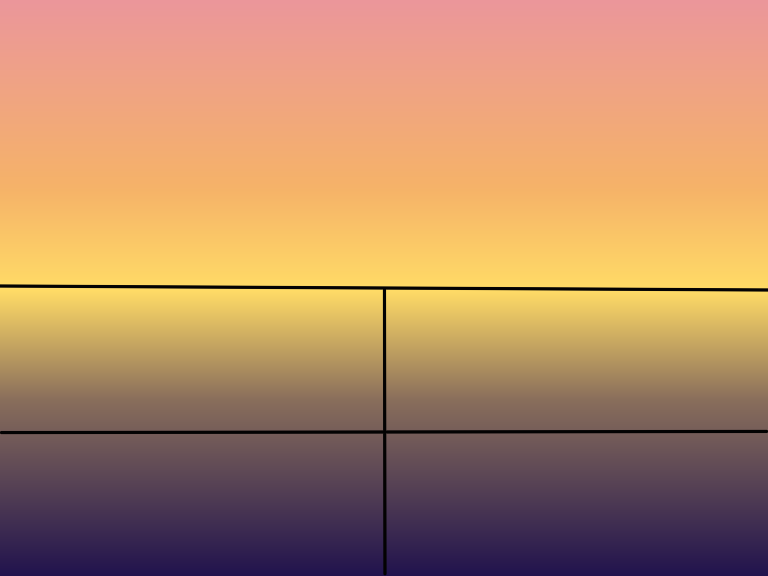
This background is drawn by a WebGL 2 fragment shader. Its source:

```glsl
#version 300 es
precision highp float;

uniform vec2 u_resolution;
out vec4 fragColor;

const vec3 ROSE  = vec3(0.920, 0.588, 0.606);
const vec3 AMBER = vec3(0.961, 0.698, 0.410);
const vec3 GOLD  = vec3(1.000, 0.859, 0.400);
const vec3 UMBER = vec3(0.535, 0.430, 0.358);
const vec3 NIGHT = vec3(0.128, 0.072, 0.302);
const vec3 INK   = vec3(0.010, 0.008, 0.008);

// Gradient stops, as heights from the bottom edge
const float AMBER_STOP = 0.675;
const float GOLD_STOP  = 0.495;
const float UMBER_STOP = 0.305;

// Line ends, in canvas heights from the centre
const vec2 HORIZON_LEFT  = vec2(-0.675, 0.0035);
const vec2 HORIZON_RIGHT = vec2(0.675, -0.0035);
const vec2 LOWER_LEFT    = vec2(-0.664, -0.2510);
const vec2 LOWER_RIGHT   = vec2(0.664, -0.2490);
const vec2 POST_TOP      = vec2(0.0008, 0.0);
const vec2 POST_BOTTOM   = vec2(0.0017, -0.4960);
const float LINE_RADIUS  = 0.0028;

float segmentDistance(vec2 p, vec2 a, vec2 b) {
    vec2 ab = b - a;
    float along = clamp(dot(p - a, ab) / dot(ab, ab), 0.0, 1.0);
    return length(p - a - ab * along);
}

float ramp(float start, float end, float x) {
    return clamp((x - start) / (end - start), 0.0, 1.0);
}

vec3 duskGradient(float height) {
    vec3 color = mix(NIGHT, UMBER, ramp(0.0, UMBER_STOP, height));
    color = mix(color, GOLD, ramp(UMBER_STOP, GOLD_STOP, height));
    color = mix(color, AMBER, ramp(GOLD_STOP, AMBER_STOP, height));
    return mix(color, ROSE, ramp(AMBER_STOP, 1.0, height));
}

void main() {
    vec2 p = (gl_FragCoord.xy - 0.5 * u_resolution) / u_resolution.y;
    float pixel = 1.0 / u_resolution.y;

    vec3 color = duskGradient(p.y + 0.5);

    // Two long bars joined by the central post
    float d = segmentDistance(p, HORIZON_LEFT, HORIZON_RIGHT);
    d = min(d, segmentDistance(p, LOWER_LEFT, LOWER_RIGHT));
    d = min(d, segmentDistance(p, POST_TOP, POST_BOTTOM));
    float ink = 1.0 - smoothstep(-0.6 * pixel, 0.6 * pixel, d - LINE_RADIUS);

    fragColor = vec4(mix(color, INK, ink), 1.0);
}
```
